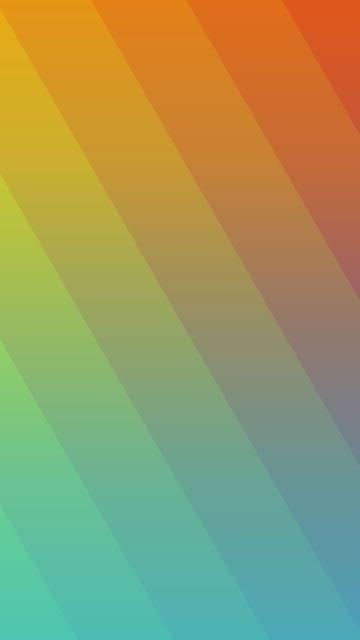
A Shadertoy shader for this background:

```glsl
const float STRIPE_WIDTH = 0.2655;  // horizontal spacing, in canvas widths
const float STRIPE_START = 0.2523;  // where one edge meets the top
const float STRIPE_SLANT = 0.57735; // sideways run per unit of drop (60 degrees)

// Staircase that rises by one at each integer, softened over +-blur
float softFloor(float s, float blur) {
    float nearest = floor(s + 0.5);
    return nearest - 1.0 + smoothstep(-blur, blur, s - nearest);
}

// Five evenly spaced colour stops, t from 0 to 1
vec3 ramp(float t, vec3 a, vec3 b, vec3 c, vec3 d, vec3 e) {
    float k = clamp(t, 0.0, 1.0) * 4.0;
    vec3 col = mix(a, b, clamp(k, 0.0, 1.0));
    col = mix(col, c, clamp(k - 1.0, 0.0, 1.0));
    col = mix(col, d, clamp(k - 2.0, 0.0, 1.0));
    return mix(col, e, clamp(k - 3.0, 0.0, 1.0));
}

// Amber through lime to turquoise
vec3 leftColour(float t) {
    return ramp(t, vec3(0.906, 0.620, 0.078), vec3(0.800, 0.725, 0.176),
                   vec3(0.596, 0.769, 0.361), vec3(0.416, 0.784, 0.569),
                   vec3(0.306, 0.784, 0.690));
}

// Vermilion through mauve to blue
vec3 rightColour(float t) {
    return ramp(t, vec3(0.871, 0.322, 0.106), vec3(0.769, 0.388, 0.224),
                   vec3(0.584, 0.439, 0.420), vec3(0.404, 0.557, 0.588),
                   vec3(0.294, 0.651, 0.729));
}

// Horizontal centre of the slanted stripe that covers p
float stripeCentre(vec2 p, float pixel) {
    float drift = p.y * STRIPE_SLANT;
    float s = (p.x - drift - STRIPE_START) / STRIPE_WIDTH;
    float index = softFloor(s, 0.6 * pixel / STRIPE_WIDTH);
    return STRIPE_START + (index + 0.5) * STRIPE_WIDTH + drift;
}

void mainImage(out vec4 fragColor, in vec2 fragCoord) {
    // Canvas widths, measured from the upper left
    vec2 p = vec2(fragCoord.x, iResolution.y - fragCoord.y) / iResolution.x;
    float depth = 1.0 - fragCoord.y / iResolution.y;

    // Each stripe takes the sideways blend found at its centre
    float across = stripeCentre(p, 1.0 / iResolution.x);
    vec3 col = mix(leftColour(depth), rightColour(depth), across);
    fragColor = vec4(clamp(col, 0.0, 1.0), 1.0);
}
```
